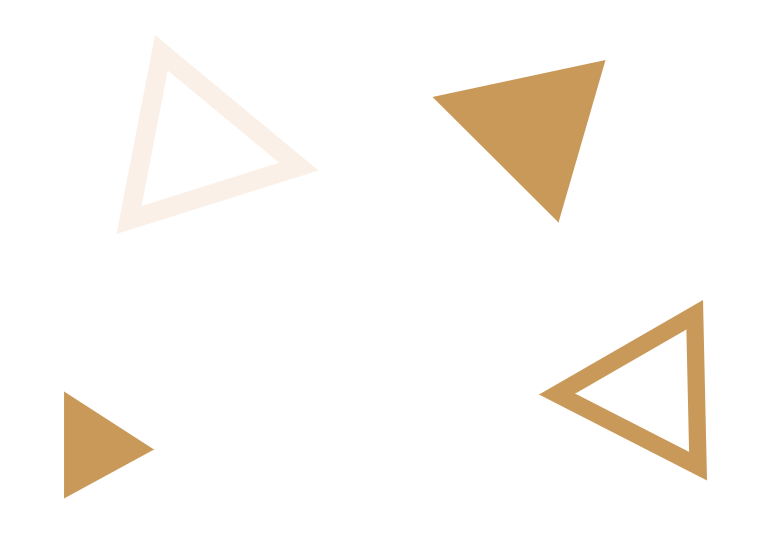
A Shadertoy shader for this background:

```glsl
// Four tilted triangles, solid and outlined, in tan and cream on white.

const vec3 WHITE = vec3(1.0);
const vec3 TAN   = vec3(0.79, 0.60, 0.35);
const vec3 CREAM = vec3(0.98, 0.943, 0.907);

// Signed distance to the line a-b, positive on its right side.
float lineDistance(vec2 p, vec2 a, vec2 b) {
    vec2 dir = normalize(b - a);
    return dot(p - a, vec2(dir.y, -dir.x));
}

// Sharp-cornered triangle with counter-clockwise corners, negative inside.
float triangle(vec2 p, vec2 a, vec2 b, vec2 c) {
    return max(lineDistance(p, a, b),
               max(lineDistance(p, b, c), lineDistance(p, c, a)));
}

// Keeps only a band of the given width inside the edge.
float innerBand(float dist, float width) {
    return max(dist, -dist - width);
}

// Paints a shape over the base with an edge one pixel soft.
vec3 paint(vec3 base, vec3 ink, float dist, float pixel) {
    return mix(base, ink, clamp(0.5 - dist / pixel, 0.0, 1.0));
}

void mainImage(out vec4 fragColor, in vec2 fragCoord) {
    // Canvas height is one unit.
    float pixel = 1.0 / iResolution.y;
    vec2 p = fragCoord * pixel;

    float creamOutline = innerBand(triangle(p,
        vec2(0.2903, 0.9345), vec2(0.2182, 0.5618), vec2(0.5964, 0.6807)), 0.0360);
    float largeSolid = triangle(p,
        vec2(0.8099, 0.8184), vec2(1.0459, 0.5833), vec2(1.1339, 0.8876));
    float tanOutline = innerBand(triangle(p,
        vec2(1.3165, 0.4382), vec2(1.0094, 0.2612), vec2(1.3240, 0.1002)), 0.0324);
    float smallSolid = triangle(p,
        vec2(0.1199, 0.2669), vec2(0.1199, 0.0665), vec2(0.2884, 0.1582));

    // Layers
    vec3 color = paint(WHITE, CREAM, creamOutline, pixel);
    color = paint(color, TAN, min(min(largeSolid, smallSolid), tanOutline), pixel);
    fragColor = vec4(color, 1.0);
}
```
